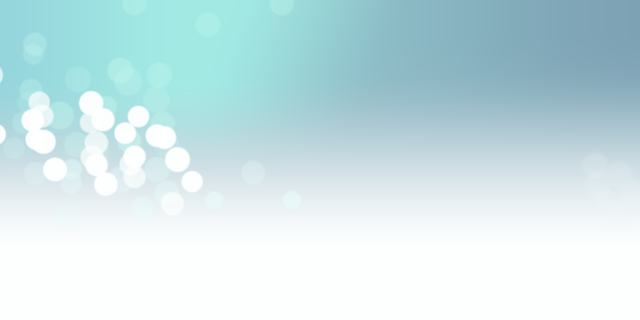
Reproduce this background procedurally as a Shadertoy shader.

```glsl
float hash(float n) {
    return fract(sin(n * 91.345) * 4375.85);
}

// Evenly spread pair of values with a little random jitter
vec2 scatter(float i, vec2 offset) {
    vec2 jitter = vec2(hash(i + offset.x), hash(i + offset.y + 50.0)) - 0.5;
    return fract(i * vec2(0.75488, 0.56984) + offset) + 0.12 * jitter;
}

// Opacity of a disc with a chosen edge softness
float disc(vec2 p, vec2 center, float radius, float softness) {
    float d = length(p - center) - radius;
    return 1.0 - smoothstep(-softness, softness, d);
}

vec3 backdrop(vec2 p) {
    // Slate gradient, darkest at the upper right
    vec3 slate = mix(vec3(0.56, 0.755, 0.79), vec3(0.49, 0.635, 0.705),
                     smoothstep(0.9, 2.05, p.x));
    slate = mix(vec3(0.61, 0.735, 0.785), slate, smoothstep(0.45, 0.9, p.y));

    // Aqua glow with a slanted, soft right edge
    vec3 aqua = mix(vec3(0.58, 0.83, 0.86), vec3(0.635, 0.915, 0.895),
                    smoothstep(-0.1, 0.6, p.x));
    float glow = 1.0 - smoothstep(0.68, 1.32, p.x + 0.35 * (1.0 - p.y));
    glow *= smoothstep(0.4, 0.76, p.y);
    vec3 color = mix(slate, aqua, glow);

    // White fog rising from below
    return mix(vec3(0.993, 0.997, 0.997), color, smoothstep(0.19, 0.78, p.y));
}

void mainImage(out vec4 fragColor, in vec2 fragCoord) {
    vec2 p = fragCoord / iResolution.y;
    vec3 color = backdrop(p);
    vec3 mint = vec3(0.76, 0.96, 0.93);
    vec3 paleMint = vec3(0.91, 0.985, 0.98);

    // Translucent mint discs around the cluster
    for (float i = 0.0; i < 26.0; i++) {
        vec2 s = scatter(i, vec2(0.1, 0.3));
        vec2 center = vec2(0.54 * s.x, 0.67 - 0.32 * s.x * 0.54 + 0.52 * (s.y - 0.5));
        float alpha = mix(0.2, 0.55, hash(i + 7.0));
        vec3 tint = mix(paleMint, mint, smoothstep(0.4, 0.65, center.y));
        color = mix(color, tint, alpha * disc(p, center, mix(0.031, 0.044, hash(i + 3.0)), 0.005));
    }

    // Bright white discs along a falling diagonal band
    for (float i = 0.0; i < 25.0; i++) {
        vec2 s = scatter(i, vec2(0.42, 0.65));
        float x = 0.59 * s.x;
        vec2 center = vec2(x, 0.66 - 0.32 * x + 0.27 * (s.y - 0.5));
        float alpha = mod(i, 3.0) < 1.0 ? 0.7 : 0.98;
        color = mix(color, vec3(0.995, 1.0, 1.0),
                    alpha * disc(p, center, mix(0.033, 0.039, hash(i)), 0.004));
    }

    // Sparse discs along the top and below the glow
    for (float i = 0.0; i < 3.0; i++) {
        float odd = mod(i, 2.0);
        vec2 top = vec2(0.42 + 0.23 * i, 0.99 - 0.067 * odd);
        color = mix(color, mint, 0.35 * disc(p, top, 0.038, 0.005));
        vec2 low = vec2(0.67 + 0.121 * i, 0.374 + 0.086 * odd);
        color = mix(color, paleMint,
                    (0.6 - 0.3 * odd) * disc(p, low, 0.028 + 0.009 * odd, 0.005));
    }

    // Faint cluster at the right edge
    for (float i = 0.0; i < 7.0; i++) {
        vec2 center = vec2(1.83, 0.32) + scatter(i, vec2(0.2, 0.6)) * vec2(0.15, 0.18);
        color = mix(color, vec3(0.94, 0.96, 0.97), 0.2 * disc(p, center, 0.04, 0.01));
    }

    fragColor = vec4(color, 1.0);
}
```
